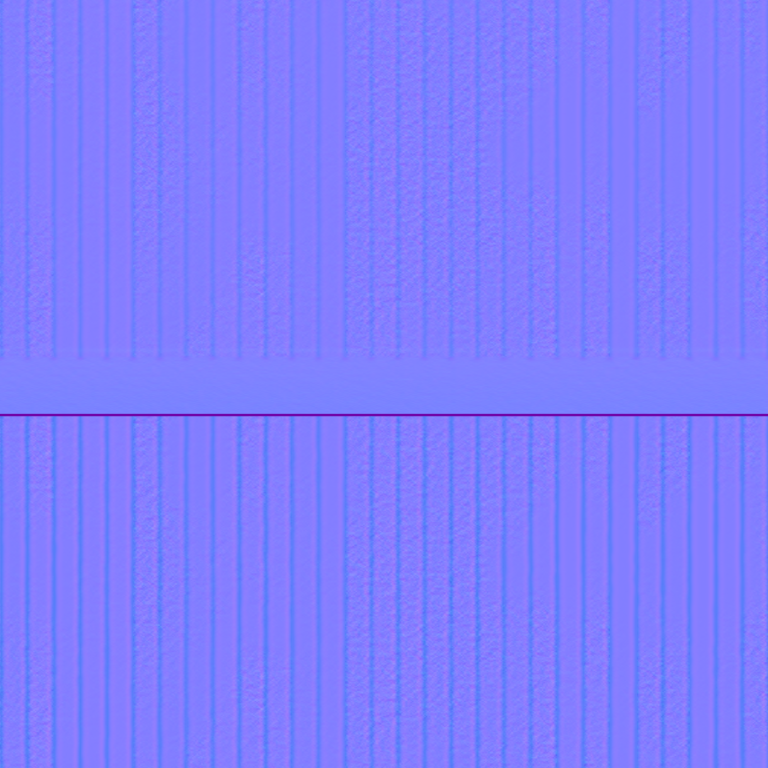
Give the GLSL for this texture map, as a WebGL 1 fragment shader.

```glsl
precision highp float;

uniform vec2 u_resolution;

const float BOARDS = 29.0;
const float GROOVE_PHASE = 0.04;
const float BAND_TOP = 0.535;
const float SEAM_Y = 0.4596;
const float SEAM_HALF_WIDTH = 0.0017;

float hash(vec2 p) {
    vec3 q = fract(vec3(p.xyx) * 0.1031);
    q += dot(q, q.yzx + 33.33);
    return fract((q.x + q.y) * q.z);
}

float valueNoise(vec2 p) {
    vec2 cell = floor(p);
    vec2 f = fract(p);
    f = f * f * (3.0 - 2.0 * f);
    float low = mix(hash(cell), hash(cell + vec2(1.0, 0.0)), f.x);
    float high = mix(hash(cell + vec2(0.0, 1.0)), hash(cell + vec2(1.0)), f.x);
    return mix(low, high, f.y);
}

float fbm(vec2 p) {
    float sum = 0.0;
    float amplitude = 0.5;
    for (int i = 0; i < 3; i++) {
        sum += amplitude * valueNoise(p);
        p = p * 1.93 + vec2(17.3, 9.1);
        amplitude *= 0.55;
    }
    return sum;
}

// Slope of the noise height field by forward differences
vec2 noiseSlope(vec2 p, float stepSize) {
    float h = fbm(p);
    return vec2(h - fbm(p + vec2(stepSize, 0.0)),
                h - fbm(p + vec2(0.0, stepSize)));
}

float bump(float x, float center, float width) {
    float t = (x - center) / width;
    return exp(-t * t);
}

// Signed position across a board, zero at the groove
float grooveOffset(float x) {
    return fract(x * BOARDS - GROOVE_PHASE + 0.5) - 0.5;
}

float grooveSlope(float offset, float depth) {
    float darkSide = bump(offset, 0.0, 0.095);
    float lightSide = bump(offset, -0.2, 0.09) + 0.45 * bump(offset, 0.23, 0.1);
    return depth * (0.11 * lightSide - 0.29 * darkSide);
}

// Rough patches, missing on the smoother boards
float wearAmount(vec2 p, float board) {
    float patches = smoothstep(0.28, 0.62, fbm(p * vec2(9.0, 7.0) + 3.7));
    float rough = smoothstep(0.05, 0.45, hash(vec2(board, 5.0)));
    return mix(0.12, 1.0, patches) * mix(0.2, 1.0, rough);
}

vec2 boardSlope(vec2 p, float depth) {
    float offset = grooveOffset(p.x);
    float board = floor(p.x * BOARDS - GROOVE_PHASE);
    float wobble = (valueNoise(vec2(board * 7.0, p.y * 75.0)) - 0.5) * 0.035;
    float variation = 0.82 + 0.36 * hash(vec2(board, 2.0));
    vec2 slope = vec2(0.025, -0.012);
    slope.x += grooveSlope(offset + wobble, depth * variation);
    slope.x += (hash(vec2(board, 8.0)) - 0.5) * 0.035;
    slope += noiseSlope(p * vec2(135.0, 165.0), 0.35) * 0.4 * wearAmount(p, board);
    return slope;
}

vec2 bandSlope(vec2 p) {
    float rise = smoothstep(SEAM_Y, BAND_TOP, p.y);
    vec2 slope = vec2(mix(-0.045, 0.015, rise), 0.025);
    return slope + noiseSlope(p * vec2(85.0, 210.0), 0.3) * 0.09;
}

void main() {
    vec2 uv = gl_FragCoord.xy / u_resolution;
    float pixel = 1.0 / u_resolution.y;

    // Two rows of boards share their wear, measured down from each top edge
    float lower = 1.0 - step(SEAM_Y, uv.y);
    float rowTop = mix(1.0, SEAM_Y, lower);
    vec2 boardPoint = vec2(uv.x, rowTop - uv.y);
    float depth = mix(0.6, 1.0, lower);
    vec2 slope = boardSlope(boardPoint, depth);

    // Flat band with a faint lip and groove ends above it
    float belowLip = 1.0 - smoothstep(BAND_TOP - 0.003, BAND_TOP + 0.003, uv.y);
    slope = mix(slope, bandSlope(uv), belowLip * (1.0 - lower));
    float grooveEnd = bump(grooveOffset(uv.x), -0.02, 0.16);
    slope.y -= 0.09 * grooveEnd * bump(uv.y, BAND_TOP - 0.002, 0.003);
    slope.y += 0.035 * bump(uv.y, BAND_TOP + 0.009, 0.003);

    // Steep seam under the band
    float seamDistance = abs(uv.y - SEAM_Y) - SEAM_HALF_WIDTH;
    float seam = 1.0 - smoothstep(-0.5 * pixel, 0.5 * pixel, seamDistance);

    vec3 normal = vec3(slope, sqrt(max(0.0, 1.0 - dot(slope, slope))));
    normal = mix(normal, vec3(-0.12, -0.96, 0.32), seam);
    gl_FragColor = vec4(0.5 + 0.5 * normal, 1.0);
}
```
